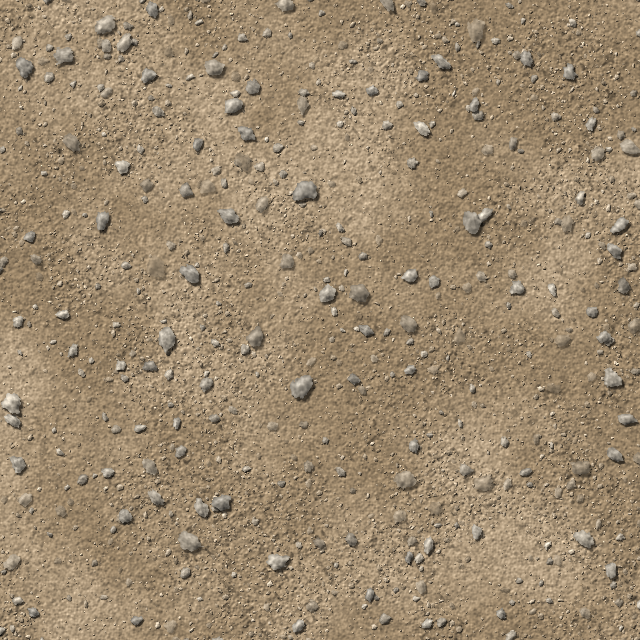
Write a Shadertoy shader that draws this texture.

```glsl
// Dry sandy ground strewn with brown crumbs and grey, angular pebbles.
// Soil is gritty noise with pits, lit from the upper left; stones are jittered
// grid layers of rough convex polygons with flat facets and cast shadows.

const vec2 TO_LIGHT = vec2(-0.6, 0.8);

float hash(vec2 p) {
    vec3 q = fract(p.xyx * vec3(0.1031, 0.1030, 0.0973));
    q += dot(q, q.yzx + 33.33);
    return fract((q.x + q.y) * q.z);
}

float noise(vec2 p) {
    vec2 i = floor(p), f = fract(p);
    f = f * f * (3.0 - 2.0 * f);
    return mix(mix(hash(i), hash(i + vec2(1, 0)), f.x),
               mix(hash(i + vec2(0, 1)), hash(i + vec2(1, 1)), f.x), f.y);
}

float fbm(vec2 p) {
    float sum = 0.0, amp = 0.5;
    for (int i = 0; i < 4; i++) {
        sum += amp * noise(p);
        p = mat2(1.6, 1.2, -1.2, 1.6) * p + 17.3;
        amp *= 0.5;
    }
    return sum;
}

vec2 turned(vec2 p, float angle) {
    return mat2(cos(angle), sin(angle), -sin(angle), cos(angle)) * p;
}

// Fine relief of the sand, each octave turned so that no lattice shows
float soilHeight(vec2 uv) {
    return 0.35 * noise(turned(uv, 0.6) * 60.0) + 0.35 * noise(turned(uv, 1.1) * 105.0 + 5.0)
         + 0.45 * noise(turned(uv, 0.2) * 190.0 + 31.0) + 0.5 * noise(turned(uv, 0.8) * 310.0 + 71.0);
}

// Signed inside distance of a stone: 1 at its middle, 0 on the rim
float stoneShape(vec2 d, vec2 id, float radius) {
    vec2 q = turned(d, 6.2832 * hash(id + 3.7)) / radius;
    q.y *= 1.0 + 0.7 * hash(id + 9.1);
    float facets = 0.0;
    for (int k = 0; k < 6; k++) {
        vec2 seed = id + float(k) * 7.0;
        float angle = (float(k) + 0.7 * hash(seed + 1.3)) * 1.0472;
        facets = max(facets, dot(q, vec2(cos(angle), sin(angle))) / (0.65 + 0.5 * hash(seed + 2.9)));
    }
    float rough = noise(q * 2.3 + id * 3.0) + 0.6 * noise(q * 5.5 + id) - 0.8;
    return 1.0 - mix(length(q), facets, 0.75) - 0.3 * rough;
}

// One layer of stones; greyness shifts them from soil brown to stone grey
void scatter(inout vec3 color, vec2 uv, float cells, float chance, float greyness) {
    vec2 p = turned(uv, cells) * cells + cells * 0.37;
    vec2 light = turned(TO_LIGHT, cells);
    vec2 cell = floor(p);
    for (int y = -1; y <= 1; y++)
    for (int x = -1; x <= 1; x++) {
        vec2 id = cell + vec2(x, y);
        if (hash(id + cells) > chance) continue;
        vec2 seed = id + cells * 2.0;
        vec2 jitter = vec2(hash(seed + 11.3), hash(seed + 27.9)) - 0.5;
        vec2 d = p - id - 0.5 - 0.7 * jitter;
        float size = hash(seed + 41.7);
        float radius = 0.16 + 0.16 * size * size;
        if (length(d) > radius * 2.2) continue;

        float here = stoneShape(d, seed, radius);
        float lightward = stoneShape(d + light * 0.36 * radius, seed, radius);
        float slope = clamp(here / 0.65, 0.0, 1.0) - clamp(lightward / 0.65, 0.0, 1.0);

        // Half-buried stones are dusty, flat and cast little shadow
        float dust = smoothstep(0.4, 1.0, hash(seed + 67.7));
        color *= 1.0 - 0.66 * (1.0 - 0.6 * dust) * smoothstep(-0.2, 0.2, lightward);

        // Stone surface
        float kind = hash(seed + 53.1);
        vec3 brown = mix(vec3(0.60, 0.515, 0.40), vec3(0.74, 0.665, 0.56), kind);
        vec3 grey = mix(vec3(0.53, 0.51, 0.475), vec3(0.67, 0.635, 0.575), kind);
        vec3 stone = mix(brown, grey, greyness * (1.0 - 0.75 * dust));
        float grain = noise(uv * 140.0 + id) + 0.9 * noise(turned(uv, 0.7) * 290.0 + id) - 0.95;
        stone *= 0.98 + 0.55 * (1.0 - 0.4 * dust) * slope + 0.3 * grain;

        float blur = cells / (iResolution.y * radius);
        float cover = smoothstep(-0.45 * blur, 0.45 * blur, here);
        color = mix(color, stone, cover * (1.0 - 0.4 * dust));
    }
}

void mainImage(out vec4 fragColor, in vec2 fragCoord) {
    vec2 uv = fragCoord / iResolution.y;

    // Sand: soft tone patches, grazing light on the relief, grit and dark pits
    float patches = fbm(uv * 7.0 + 2.0);
    float clumps = smoothstep(0.36, 0.6, fbm(uv * 9.0 + 40.0));
    float slope = soilHeight(uv) - soilHeight(uv + TO_LIGHT * 0.0017);
    float grit = noise(turned(uv, 0.4) * 330.0 + 90.0) + 0.7 * noise(turned(uv, 1.2) * 200.0 + 13.0) - 0.85;
    float pits = smoothstep(0.62, 0.95, noise(turned(uv, 0.9) * 170.0 + 57.0));
    vec3 color = mix(vec3(0.595, 0.512, 0.40), vec3(0.71, 0.622, 0.503), smoothstep(0.25, 0.7, patches));
    color *= 1.0 + (0.62 + 0.25 * clumps) * slope + 0.24 * grit - (0.1 + 0.2 * clumps) * pits;

    // Crumbs gather in clumps; pebbles lie everywhere
    scatter(color, uv, 128.0, 0.14 + 0.4 * clumps, 0.05);
    scatter(color, uv, 88.0, 0.08 + 0.4 * clumps, 0.1);
    scatter(color, uv, 56.0, 0.05 + 0.25 * clumps, 0.3);
    scatter(color, uv, 34.0, 0.24, 0.75);
    scatter(color, uv, 17.0, 0.42, 0.95);

    // Sunlit tops bleach slightly
    float luma = dot(color, vec3(0.3, 0.59, 0.11));
    color = mix(color, vec3(luma), 0.14 * smoothstep(0.55, 0.8, luma));
    fragColor = vec4(clamp(color, 0.0, 1.0), 1.0);
}
```
